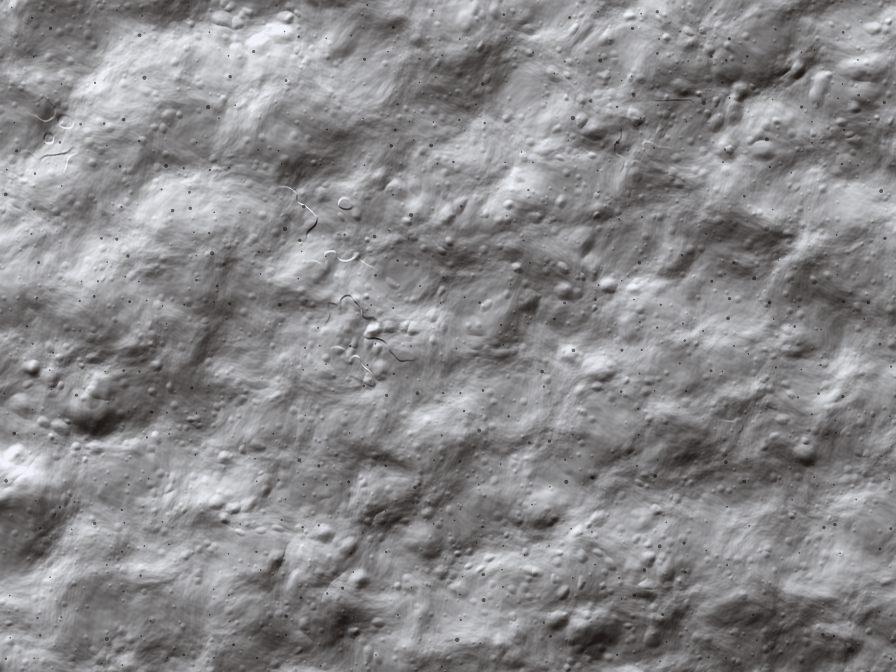
Write a WebGL 2 fragment shader that draws this texture.

```glsl
#version 300 es
precision highp float;
// Rough painted plaster lit from the upper left. A height field of layered
// gradient noise, scattered lumps and flaking edges is shaded by its slope
// toward the light; tiny dark pits and a cool-to-warm tint finish it.
uniform vec2 u_resolution;
out vec4 fragColor;

const vec2 LIGHT_DIR = vec2(-0.4, 0.9165);
const float TAU = 6.2831853;

float hash(vec2 p) {
    return fract(sin(dot(p, vec2(127.1, 311.7))) * 43758.5453);
}

vec2 hash2(vec2 p) {
    return vec2(hash(p), hash(p + vec2(37.3, 17.9)));
}

float cornerRamp(vec2 cell, vec2 offset) {
    float angle = TAU * hash(cell);
    return dot(vec2(cos(angle), sin(angle)), offset);
}

// Gradient noise, roughly -0.7 to 0.7
float noise(vec2 p) {
    vec2 i = floor(p), f = fract(p);
    vec2 u = f * f * f * (f * (f * 6.0 - 15.0) + 10.0);
    vec2 e = vec2(1.0, 0.0);
    return mix(mix(cornerRamp(i, f), cornerRamp(i + e.xy, f - e.xy), u.x),
               mix(cornerRamp(i + e.yx, f - e.yx), cornerRamp(i + e.xx, f - e.xx), u.x), u.y);
}

// Octaves weighted by slope, so each adds a chosen amount of shading
float roughness(vec2 p, float frequency, float slope) {
    float height = 0.0;
    mat2 turn = mat2(0.8, 0.6, -0.6, 0.8);
    for (int i = 0; i < 6; i++) {
        height += slope / frequency * noise(p * frequency + float(i) * 19.7);
        p = turn * p;
        frequency *= 2.1;
        slope *= 0.75;
    }
    return height;
}

// Round lumps of random size, one candidate per cell
float lumps(vec2 p, float frequency, float density, float seed) {
    vec2 q = p * frequency + seed;
    vec2 cell = floor(q);
    float height = 0.0;
    for (int y = -1; y <= 1; y++) {
        for (int x = -1; x <= 1; x++) {
            vec2 id = cell + vec2(x, y);
            vec2 offset = q - id - hash2(id);
            float radius = mix(0.25, 0.8, pow(hash(id + 5.3), 2.0));
            float dome = max(1.0 - dot(offset, offset) / (radius * radius), 0.0);
            height = max(height, step(hash(id + 9.1), density) * radius * dome * dome);
        }
    }
    return height / frequency;
}

// Thin ragged paint edges inside a few patches
float flakes(vec2 p) {
    float patchMask = smoothstep(0.27, 0.4, noise(p * 3.1 + 41.0));
    float ragged = noise(p * 13.0 + 7.0) + 0.45 * noise(p * 41.0);
    return 0.0016 * patchMask * smoothstep(-0.04, 0.04, ragged);
}

float surface(vec2 p) {
    vec2 bend = vec2(noise(p * 11.0 + 3.0), noise(p * 11.0 + 61.0));
    vec2 fine = vec2(noise(p * 55.0), noise(p * 55.0 + 23.0));
    vec2 q = p + 0.02 * bend + 0.004 * fine;
    float crowd = smoothstep(-0.2, 0.25, noise(p * 4.0 + 13.0));
    float height = roughness(p + 0.025 * bend, 4.6, 0.13);
    height += 0.11 * lumps(q, 6.5, 0.5, 11.0);
    height += 0.15 * lumps(q, 17.0, 0.35, 31.0) * crowd;
    height += 0.17 * lumps(q, 38.0, 0.3, 53.0) * mix(0.25, 1.0, crowd);
    height += 0.10 * lumps(p, 85.0, 0.2, 71.0);
    return height + flakes(p);
}

float slopeToLight(vec2 p, float reach) {
    vec2 stride = reach * LIGHT_DIR;
    return (surface(p - stride) - surface(p + stride)) / (2.0 * reach);
}

// Pinhole coverage, softened over one pixel
float pits(vec2 p, float frequency, float density, float pixel) {
    vec2 q = p * frequency;
    vec2 id = floor(q);
    vec2 center = 0.2 + 0.6 * hash2(id + 83.0);
    float radius = mix(0.0012, 0.0032, pow(hash(id + 2.7), 3.0));
    float dist = length(fract(q) - center) / frequency;
    float dot1 = 1.0 - smoothstep(radius - 0.5 * pixel, radius + 0.5 * pixel, dist);
    return dot1 * step(hash(id + 4.4), density);
}

void main() {
    vec2 p = gl_FragCoord.xy / u_resolution.y;
    vec2 centered = p - 0.5 * vec2(u_resolution.x / u_resolution.y, 1.0);

    // Slope shading with soft shoulders, over a slow falloff of light
    float slope = slopeToLight(p, 0.0013);
    float tone = 0.535 + slope / sqrt(1.0 + 3.0 * slope * slope);
    tone += dot(centered, vec2(-0.06, 0.09));
    tone *= 1.0 - 0.5 * pits(p, 30.0, 0.4, 1.0 / u_resolution.y);
    tone = clamp(tone, 0.1, 0.95);

    // Warm shadows, cool highlights
    vec3 tint = mix(vec3(0.025, 0.0, -0.015), vec3(-0.015, 0.0, 0.025), tone);
    fragColor = vec4(tone + tint, 1.0);
}
```
